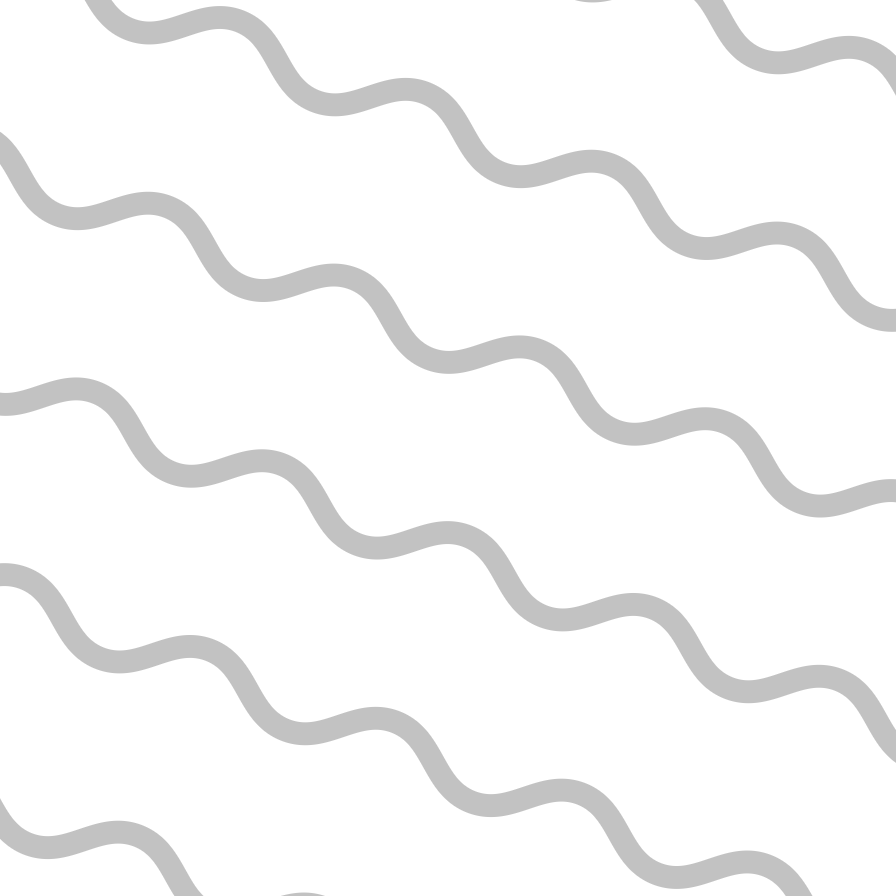
A Shadertoy shader for this pattern:

```glsl
#define REPEATS 4.5                  // wave periods per canvas height
#define TILT radians(21.15)          // downward slope of the rows
#define ANCHOR vec2(0.5404, 0.6042)  // a rising midpoint of one wave
#define SWING 0.122                  // wave height, in periods
#define ROUNDING 0.0033              // third harmonic, fuller bends
#define LINE_WIDTH 0.115             // in periods
#define PAPER vec3(1.0)
#define INK vec3(0.76)

const float TAU = 6.2831853;

float waveHeight(float x) {
    return SWING * sin(TAU * x) + ROUNDING * sin(3.0 * TAU * x);
}

float waveSlope(float x) {
    return TAU * (SWING * cos(TAU * x) + 3.0 * ROUNDING * cos(3.0 * TAU * x));
}

// Distance to the curve, refining the nearest point by Gauss-Newton steps
float waveDistance(vec2 p) {
    float x = p.x;
    for (int i = 0; i < 6; i++) {
        float slope = waveSlope(x);
        x -= (x - p.x + (waveHeight(x) - p.y) * slope) / (1.0 + slope * slope);
    }
    return length(p - vec2(x, waveHeight(x)));
}

void mainImage(out vec4 fragColor, in vec2 fragCoord) {
    // Rotate into rows, one unit per period
    vec2 p = (fragCoord / iResolution.y - ANCHOR) * REPEATS;
    float c = cos(TILT), s = sin(TILT);
    p = vec2(c * p.x - s * p.y, s * p.x + c * p.y);

    // Repeat the rows around their centre lines
    p.y = fract(p.y + 0.5) - 0.5;

    // Stroke with a one-pixel soft edge
    float pixel = REPEATS / iResolution.y;
    float edge = waveDistance(p) - 0.5 * LINE_WIDTH;
    float coverage = clamp(0.5 - edge / pixel, 0.0, 1.0);
    fragColor = vec4(mix(PAPER, INK, coverage), 1.0);
}
```
